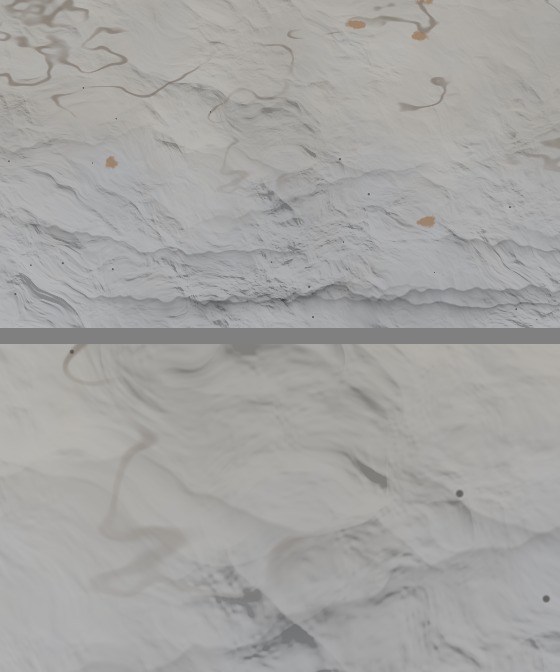
Top: the whole. Bottom: its middle third, enlarged.
Write a Shadertoy shader that draws this texture.

```glsl
// Weathered pale grey rock face: fine chipped grain, shadowed ledges, cracks and ochre stains.

const vec3 COOL_STONE = vec3(0.661, 0.665, 0.674);
const vec3 WARM_STONE = vec3(0.670, 0.660, 0.641);
const vec3 OCHRE = vec3(0.58, 0.43, 0.30);
const vec3 CRACK_BROWN = vec3(0.43, 0.39, 0.35);
const vec3 PIT_DARK = vec3(0.27, 0.26, 0.25);
const mat2 OCTAVE_TURN = mat2(0.8, 0.6, -0.6, 0.8);
const int LEDGES = 7;
const int STAINS = 5;

float hash(vec2 p) {
    vec3 q = fract(p.xyx * 0.1031);
    q += dot(q, q.yzx + 33.33);
    return fract((q.x + q.y) * q.z);
}

vec2 hash2(vec2 p) {
    return vec2(hash(p), hash(p + 47.3));
}

float noise(vec2 p) {
    vec2 cell = floor(p), f = fract(p);
    f = f * f * f * (f * (f * 6.0 - 15.0) + 10.0);
    float low = mix(hash(cell), hash(cell + vec2(1, 0)), f.x);
    float high = mix(hash(cell + vec2(0, 1)), hash(cell + vec2(1, 1)), f.x);
    return mix(low, high, f.y);
}

float fbm(vec2 p) {
    float sum = 0.0, amp = 0.5;
    for (int i = 0; i < 4; i++) {
        sum += amp * noise(p);
        p = OCTAVE_TURN * p * 2.03 + 17.1;
        amp *= 0.5;
    }
    return sum / 0.9375;
}

// Coarse octaves are creased, fine ones grainy; each adds a similar slope.
float rockHeight(vec2 p, float grain) {
    vec2 q = p * vec2(4.2, 5.6) + vec2(0.0, 1.4 * p.x);
    q += 1.1 * vec2(fbm(p * 3.0 + 5.0), fbm(p * 3.0 + 31.0));
    float height = 0.0, amp = 0.15;
    for (int i = 0; i < 6; i++) {
        float n = noise(q);
        float crease = 0.75 * (1.0 - abs(2.0 * n - 1.0));
        height += amp * (i < 3 ? mix(n, crease, 0.6) : n * grain);
        q = OCTAVE_TURN * q * 2.03 + 9.7;
        amp *= 0.5;
    }
    return height;
}

// Shadow with a crisp upper edge that fades downward from a wandering line.
float ledgeShadow(vec2 p, float level, float seed) {
    float line = level + 0.26 * (noise(vec2(p.x * 1.7, seed)) - 0.5);
    line += 0.09 * (fbm(vec2(p.x * 6.0, seed + p.y * 4.0)) - 0.5);
    line += 0.016 * (noise(vec2(p.x * 42.0, seed + 3.0)) - 0.5);
    float below = line - p.y;
    float width = mix(0.006, 0.030, noise(vec2(p.x * 5.0, seed + 7.0)));
    float present = smoothstep(0.38, 0.72, noise(vec2(p.x * 2.6, seed + 11.0)));
    return present * smoothstep(-0.003, 0.004, below) * exp(-max(below, 0.0) / width);
}

// Thin broken line along the middle level of a noise field.
float crackLine(vec2 p) {
    float level = abs(fbm(p * vec2(2.6, 5.0) + 61.0) - 0.5);
    float present = smoothstep(0.54, 0.70, fbm(p * 4.0 + 83.0));
    return present * (1.0 - smoothstep(0.004, 0.022, level));
}

float stainMask(vec2 p, vec2 center, float radius) {
    vec2 d = (p - center) * vec2(0.75, 1.2);
    float ragged = length(d) + 0.045 * (fbm(p * 38.0) - 0.5);
    return 1.0 - smoothstep(0.4 * radius, radius, ragged);
}

float pitMask(vec2 p, float scale) {
    vec2 cell = floor(p * scale), f = fract(p * scale);
    float radius = mix(0.025, 0.055, hash(cell + 5.0));
    float d = length(f - mix(vec2(0.2), vec2(0.8), hash2(cell + 19.0)));
    return step(0.93, hash(cell)) * (1.0 - smoothstep(0.5 * radius, 1.3 * radius, d));
}

void mainImage(out vec4 fragColor, in vec2 fragCoord) {
    vec2 p = fragCoord / iResolution.y;
    float aspect = iResolution.x / iResolution.y;
    float upper = smoothstep(0.30, 0.75, p.y + 0.25 * (fbm(p * 2.5) - 0.5));

    // Relief lit from above, softer toward the top and in worn patches
    vec2 toLight = normalize(vec2(0.35, 0.94));
    float reach = 0.0035;
    float grain = mix(1.0, 0.7, upper);
    float slope = (rockHeight(p, grain) - rockHeight(p + toLight * reach, grain)) / reach;
    float wear = mix(0.45, 1.1, smoothstep(0.3, 0.65, fbm(p * 4.5 + 71.0)));
    float relief = clamp(slope * wear * mix(0.85, 0.55, upper), -1.7, 2.5);

    // Stone tint with broad, faint mottling
    float warmth = clamp(upper + 0.9 * (fbm(p * 6.0 + 13.0) - 0.5), 0.0, 1.0);
    vec3 color = mix(COOL_STONE, WARM_STONE, warmth);
    color += 0.07 * (fbm(p * 3.5 + 43.0) - 0.5);
    color += 0.034 * (1.0 - exp(-relief));

    // Ledges, strongest near the bottom
    for (int i = 0; i < LEDGES; i++) {
        float k = float(i);
        float strength = mix(0.19, 0.07, k / float(LEDGES - 1));
        color -= strength * ledgeShadow(p, 0.06 + 0.078 * k, 13.7 * k + 2.5);
    }

    // Cracks, stains and pits
    color = mix(color, CRACK_BROWN, 0.55 * upper * crackLine(p));
    for (int i = 0; i < STAINS; i++) {
        vec2 seed = vec2(float(i) * 7.0 + 3.0, 29.0);
        vec2 center = hash2(seed) * vec2(aspect, 1.0);
        float radius = mix(0.012, 0.024, hash(seed + 4.0));
        color = mix(color, OCHRE, 0.65 * stainMask(p, center, radius));
    }
    color = mix(color, PIT_DARK, 0.7 * pitMask(p, 13.0));

    fragColor = vec4(clamp(color, 0.0, 1.0), 1.0);
}
```
